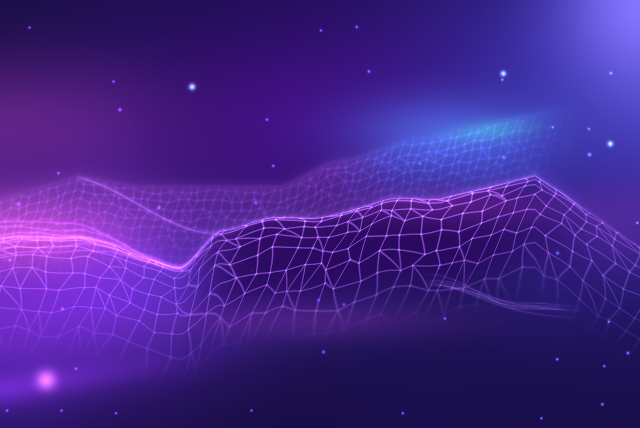
This background is drawn by a Shadertoy shader. Its source:

```glsl
// Two glowing wireframe dunes in a violet and blue haze with stars.
// Soft elliptical glows build the haze; each dune is a jittered grid hung
// below a ridge curve, its rows packed where the surface turns away.

const float FRONT_CELLS = 25.0; // columns per canvas height
const float BACK_CELLS = 46.0;
const float JITTER = 0.55;
const float LINE_WIDTH = 0.0007;
const float DOT_RADIUS = 0.0022;
const float STAR_CELLS = 9.0;
const vec3 NIGHT = vec3(0.10, 0.055, 0.30);
const vec3 PLUM = vec3(0.25, 0.045, 0.48);
const vec3 HOLLOW = vec3(0.16, 0.03, 0.36);
const vec3 BLUE = vec3(0.23, 0.20, 0.68);
const vec3 PALE = vec3(0.48, 0.43, 0.93);
const vec3 MAUVE = vec3(0.47, 0.17, 0.63);
const vec3 VIOLET = vec3(0.54, 0.20, 0.95);
const vec3 PINK = vec3(0.92, 0.36, 0.93);
const vec3 AZURE = vec3(0.34, 0.46, 0.97);
const vec3 WIRE = vec3(0.80, 0.55, 0.95);

float hash(vec2 c) { return fract(sin(dot(c, vec2(127.1, 311.7))) * 43758.5); }
vec2 hash2(vec2 c) { return vec2(hash(c), hash(c + 57.3)); }

// Linear and smooth ramps; the edges may run either way
float ramp(float a, float b, float x) { return clamp((x - a) / (b - a), 0.0, 1.0); }
float ease(float a, float b, float x) { return smoothstep(0.0, 1.0, ramp(a, b, x)); }
float streak(float d, float width) { return exp(-abs(d) / width); }

float noise(vec2 p) {
    vec2 c = floor(p), f = smoothstep(0.0, 1.0, fract(p));
    return mix(mix(hash(c), hash(c + vec2(1, 0)), f.x),
               mix(hash(c + vec2(0, 1)), hash(c + 1.0), f.x), f.y);
}

float glow(vec2 p, float x, float y, float rx, float ry) {
    vec2 q = (p - vec2(x, y)) / vec2(rx, ry);
    return exp(-dot(q, q));
}

float frontRidge(float x) {
    return 0.443 - 0.07 * ease(0.18, 0.43, x) + 0.08 * ease(0.42, 0.52, x)
        + 0.035 * ease(0.48, 0.65, x) + 0.045 * ease(0.74, 0.94, x)
        + 0.055 * ramp(1.03, 1.25, x) - 0.17 * ramp(1.25, 1.5, x)
        + 0.005 * noise(vec2(x * 22.0, 3));
}

float backRidge(float x) {
    return 0.535 + 0.053 * ramp(0.0, 0.185, x) - 0.025 * ramp(0.185, 0.32, x)
        + 0.06 * ease(0.64, 0.8, x) + 0.055 * ease(0.78, 1.0, x) + 0.08 * ramp(1.0, 1.36, x);
}

float segment(vec2 p, vec2 a, vec2 b) {
    vec2 d = b - a;
    return length(p - a - d * clamp(dot(p - a, d) / dot(d, d), 0.0, 1.0));
}

vec2 node(vec2 c) { return c + 0.5 + JITTER * (hash2(c) - 0.5); }

// Coverage of grid lines (x) and nodes (y); size is one cell in canvas units
vec2 mesh(vec2 g, vec2 size, float blur) {
    vec2 dist = vec2(1), p = g * size;
    for (int k = 0; k < 9; k++) {
        vec2 c = floor(g) + vec2(k % 3 - 1, k / 3 - 1), a = node(c) * size;
        dist.x = min(dist.x, segment(p, a, node(c + vec2(1, 0)) * size));
        dist.x = min(dist.x, segment(p, a, node(c + vec2(0, 1)) * size));
        if (hash(c + 9.0) > 0.72) dist.x = min(dist.x, segment(p, a, node(c + 1.0) * size));
        dist.y = min(dist.y, length(p - a));
    }
    return 1.0 - smoothstep(vec2(0), vec2(LINE_WIDTH, DOT_RADIUS) + blur, dist);
}

vec3 haze(vec2 p) {
    vec3 col = mix(NIGHT, PLUM, 0.85 * glow(p, 0.78, 0.73, 0.5, 0.25));
    col = mix(col, BLUE, 0.95 * glow(p, 1.42, 0.75, 0.42, 0.36));
    col = mix(col, PALE, glow(p, 1.52, 1.0, 0.2, 0.24));
    col = mix(col, MAUVE, 0.85 * glow(p, 0.0, 0.7, 0.36, 0.17));
    col = mix(col, BLUE, 0.5 * glow(p, 0.5, 0.32, 0.5, 0.14));
    col = mix(col, VIOLET, 0.95 * glow(p, 0.0, 0.32, 0.45, 0.23));
    col = mix(col, PINK, 0.9 * glow(p, 0.0, 0.46, 0.26, 0.085));
    col = mix(col, MAUVE, 0.35 * glow(p, 1.48, 0.48, 0.2, 0.1));
    col = mix(col, VIOLET, 0.5 * glow(p, 0.0, 0.09 + 0.15 * p.x, 0.32, 0.035));
    return col * (0.86 + 0.28 * noise(p * 3.0 + 4.0));
}

vec3 stars(vec2 p, float px) {
    vec2 cell = floor(p * STAR_CELLS), rnd = hash2(cell);
    float d = length(p - (cell + 0.15 + 0.7 * rnd) / STAR_CELLS);
    float size = 0.0015 + 0.0025 * rnd.y * rnd.y;
    float small = step(0.6, hash(cell + 21.0)) * exp(-d * d / (size * size + px * px));
    float bright = glow(p, 0.449, 0.797, 0.007, 0.007) + glow(p, 1.176, 0.828, 0.006, 0.006)
        + glow(p, 1.426, 0.664, 0.006, 0.006);
    return small * mix(VIOLET, AZURE, ease(0.4, 1.2, p.x)) + bright * vec3(0.6, 0.85, 1)
        + vec3(0.6, 0.35, 0.4) * glow(p, 0.108, 0.112, 0.022, 0.022);
}

void mainImage(out vec4 fragColor, in vec2 fragCoord) {
    vec2 p = fragCoord / iResolution.y;
    float px = 1.0 / iResolution.y, x = p.x;
    vec3 col = haze(p) + stars(p, px);

    // Distant dune, out of focus, with an azure crest
    float depth = backRidge(x) - p.y;
    float body = ease(-0.012, 0.02, depth) * ease(0.26, 0.04, depth) * ease(1.38, 1.1, x);
    vec3 tint = mix(vec3(0.56, 0.3, 0.76), AZURE, ease(0.75, 1.0, x));
    col = mix(col, tint, 0.28 * body + 0.3 * streak(depth, 0.012) * ease(1.38, 1.2, x));
    col = mix(col, AZURE, 0.7 * glow(p, 1.04, 0.69, 0.22, 0.085));
    col.g += 0.2 * glow(p, 1.15, 0.58 + 0.1 * x, 0.1, 0.025);
    vec2 net = mesh(vec2(x + 0.3 * depth, depth) * BACK_CELLS, vec2(1.0 / BACK_CELLS), 0.004);
    col += tint * body * dot(net, vec2(0.1, 0.16));

    // Near dune: dark hollow, then the wire grid fading downward
    depth = frontRidge(x) - p.y;
    float inside = ease(-px, px, depth), hollow = ease(0.4, 0.6, x) * ease(1.5, 1.05, x);
    col = mix(col, HOLLOW, 0.85 * inside * hollow * ease(0.27, 0.12, depth));
    col = mix(col, MAUVE, 0.45 * glow(p, 1.08, 0.52, 0.25, 0.045));
    col = mix(col, MAUVE, 0.4 * glow(p, 0.72, 0.25, 0.34, 0.045));
    float t = max(depth, 0.0) + 0.002;
    float column = x + 0.35 * t + 0.012 * sin(x * 14.0 + t * 20.0);
    net = mesh(vec2(FRONT_CELLS * column, 16.0 * sqrt(t)), vec2(1.0 / FRONT_CELLS, sqrt(t) / 8.0),
        px + 0.004 * ease(0.16, 0.3, depth));
    float fade = inside * ease(0.3, 0.1, depth) * mix(0.45, 1.0, hollow);
    col += WIRE * fade * dot(net, vec2(0.42, 0.5));
    float rim = 0.35 * streak(depth, 0.0025) + 0.12 * streak(depth, 0.014);

    // Strands: left fan, lower right crease, slope between the dunes
    float fan = 0.0, crease = 0.0;
    for (float k = 0.0; k < 6.0; k++) {
        float spread = (k - 2.5) * 0.016 * ease(0.5, 0.0, x) + 0.003 * sin(x * 25.0 + k * 2.0);
        fan += streak(depth + spread, 0.002);
        float fold = 0.338 - 0.06 * ease(1.0, 1.22, x) + 0.007 * (k - 2.0) * sin(x * 9.0 + k);
        crease += streak(p.y - fold, 0.0016);
    }
    float slope = 0.588 - 0.133 * ease(0.15, 0.5, x);
    col += PINK * 0.22 * fan * ease(0.52, 0.35, x);
    col += WIRE * (rim * ease(1.5, 1.25, x) + 0.16 * crease * ease(0.98, 1.05, x) * ease(1.38, 1.25, x)
        + 0.3 * streak(p.y - slope, 0.003) * ease(0.17, 0.2, x) * ease(0.53, 0.47, x));

    fragColor = vec4(clamp(col, 0.0, 1.0), 1);
}
```
